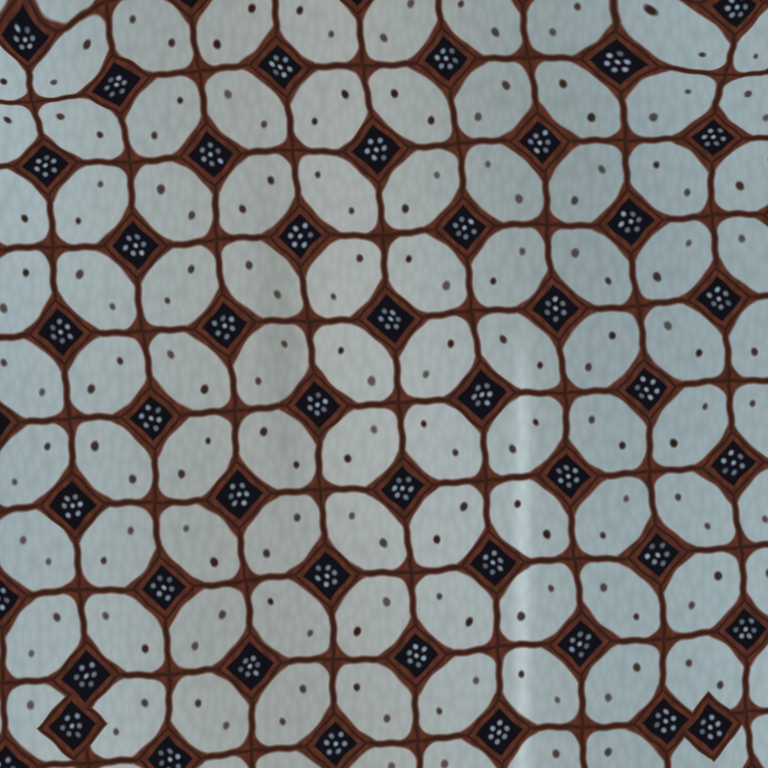
This pattern is drawn by a three.js fragment shader. Its source:

```glsl
// Hand-dyed batik cloth: a skewed lattice of dark seeded diamonds between pale dotted oval leaves.
varying vec2 vUv;

const vec3 CLOTH_SHADE = vec3(0.53, 0.57, 0.57);
const vec3 CLOTH_LIGHT = vec3(0.67, 0.72, 0.73);
const vec3 BROWN = vec3(0.38, 0.20, 0.15);
const vec3 DARK_BROWN = vec3(0.18, 0.11, 0.09);
const vec3 NAVY = vec3(0.065, 0.065, 0.09);
const vec3 SEED = vec3(0.60, 0.67, 0.73);
const float SOFT = 0.022; // edge softness in cell units

float hash(vec2 p) {
  return fract(sin(dot(p, vec2(127.1, 311.7))) * 43758.5);
}

vec2 hash2(vec2 p) {
  return vec2(hash(p), hash(p + 37.3));
}

float fill(float d) {
  return 1.0 - smoothstep(-SOFT, SOFT, d);
}

// Distance to the nearest scattered point
float cellular(vec2 p) {
  vec2 cell = floor(p);
  float nearest = 2.0;
  for (int y = -1; y <= 1; y++) {
    for (int x = -1; x <= 1; x++) {
      vec2 c = cell + vec2(float(x), float(y));
      nearest = min(nearest, length(c + hash2(c) - p));
    }
  }
  return nearest;
}

vec2 waves(vec2 p) {
  return sin(p.yx * 2.3 + vec2(0.4, 1.7)) + 0.5 * sin(p.yx * 5.1 + p * 1.9);
}

// Local stretch of the cloth around a centre
vec2 pull(vec2 p, vec2 centre, vec2 shift, float radius) {
  vec2 d = (p - centre) / radius;
  return shift * exp(-dot(d, d));
}

// Canvas to lattice units, undoing the skew and slow bend of the rows
vec2 toLattice(vec2 p) {
  vec2 g = vec2(0.0);
  for (int i = 0; i < 3; i++) {
    vec2 q = p - vec2(0.509, 0.587) + 0.0005 * vec2(g.y * g.y, g.x * g.y);
    g = vec2(dot(q, vec2(9.27, 0.827)), dot(q, vec2(-0.473, 9.06)));
  }
  return g;
}

float diamond(vec2 d) {
  return abs(d.x) + abs(d.y);
}

vec2 nearer(vec2 a, vec2 b) {
  return diamond(a) < diamond(b) ? a : b;
}

// Oval leaf clipped by a rounded cell; axes run along the cell diagonals
float leaf(vec2 f, vec2 axes) {
  vec2 b = abs(f) - 0.26;
  float box = length(max(b, 0.0)) + min(max(b.x, b.y), 0.0) - 0.2;
  vec2 diagonal = vec2(f.x + f.y, f.y - f.x) * 0.7071;
  return max(box, (length(diagonal / axes) - 1.0) * axes.y);
}

// Pair of dots along the long axis of a leaf
float leafDots(vec2 f, vec2 id) {
  float ink = 0.0;
  for (int i = 0; i < 2; i++) {
    vec2 key = id + float(i) * 19.7;
    vec2 centre = vec2(float(i) * 2.0 - 1.0) * 0.18 + (hash2(key) - 0.5) * 0.1;
    float radius = mix(0.03, 0.047, hash(key + 5.0));
    ink = max(ink, fill(length((f - centre) * vec2(1.0, 0.85)) - radius) * mix(0.6, 1.0, hash(key + 9.0)));
  }
  return ink;
}

// One seed ringed by six
float seeds(vec2 d, vec2 id) {
  float ink = fill(length(d) - 0.028);
  for (int i = 0; i < 6; i++) {
    float angle = (float(i) + hash(id)) * 1.0472;
    vec2 key = id + float(i) * 7.1;
    vec2 centre = vec2(cos(angle), sin(angle)) * mix(0.09, 0.13, hash(key));
    ink = max(ink, fill(length(d - centre) - 0.032) * mix(0.55, 1.0, hash(key + 3.0)));
  }
  return ink;
}

// Brightness of the folds: broad swells, a central shadow and a crease
float folds(vec2 p) {
  float swell = 0.55 + 0.13 * sin(p.x * 13.0 + p.y * 2.0) + 0.1 * sin(p.x * 5.0 + p.y * 7.0 + 2.0);
  float shadow = exp(-pow((p.x - 0.37 + 0.08 * (p.y - 0.5)) / 0.03, 2.0) - pow((p.y - 0.56) / 0.2, 2.0));
  float crease = exp(-pow((p.x - 0.68) / 0.011, 2.0)) * (1.0 - smoothstep(0.45, 0.62, p.y));
  return swell - 0.45 * shadow + 0.7 * crease - 0.25 * p.x * p.y;
}

void main() {
  vec2 p = vUv - pull(vUv, vec2(0.034, 0.945), vec2(0.0, -0.066), 0.1)
               - pull(vUv, vec2(0.96, 0.987), vec2(0.068, -0.053), 0.12);
  vec2 g = toLattice(p);
  g += 0.022 * waves(g) + 0.006 * sin(g.yx * 23.0);

  // Nearest diamond on the checkered nodes, plus two strays
  vec2 k = floor(vec2(g.x + g.y, g.x - g.y) * 0.5 + 0.5);
  vec2 node = vec2(k.x + k.y, k.x - k.y);
  vec2 d = nearer(g - node, g - toLattice(vec2(0.096, 0.053)));
  d = nearer(d, g - toLattice(vec2(0.927, 0.053)));
  float r = diamond(d) + (hash(node) - 0.5) * 0.04;

  // Cell, mirrored so that its leaf always points up and right
  vec2 cell = floor(g);
  vec2 f = g - cell - 0.5;
  float edge = 0.5 - max(abs(f.x), abs(f.y));
  if (mod(cell.x + cell.y, 2.0) < 0.5) f.x = -f.x;
  vec2 axes = vec2(0.63, 0.395) + (hash2(cell) - 0.5) * 0.03;

  // Cloth, leaves and dyed lines
  float mottle = cellular(vUv * vec2(95.0, 45.0));
  float light = folds(vUv) + 0.35 * (0.5 - mottle);
  vec3 cloth = mix(CLOTH_SHADE, CLOTH_LIGHT, light) + vec3(0.02, 0.0, -0.015) * sin(vUv.x * 6.0 - 0.8);
  vec3 dye = mix(BROWN, DARK_BROWN, 0.6 * mottle);
  vec3 color = mix(dye, DARK_BROWN, 0.85 * fill(edge - 0.02));
  float paleArea = fill(max(leaf(f, axes), 0.42 - r));
  color = mix(color, cloth, paleArea);
  color = mix(color, DARK_BROWN, paleArea * leafDots(f, cell));

  // Diamond: brown border, thin dark ring, navy heart and seeds
  color = mix(color, dye, fill(r - 0.4));
  color = mix(color, DARK_BROWN, 0.9 * fill(abs(r - 0.375) - 0.02));
  color = mix(color, NAVY, fill(r - 0.275));
  color = mix(color, SEED, 0.9 * seeds(d, node));
  gl_FragColor = vec4(color, 1.0);
}
```
